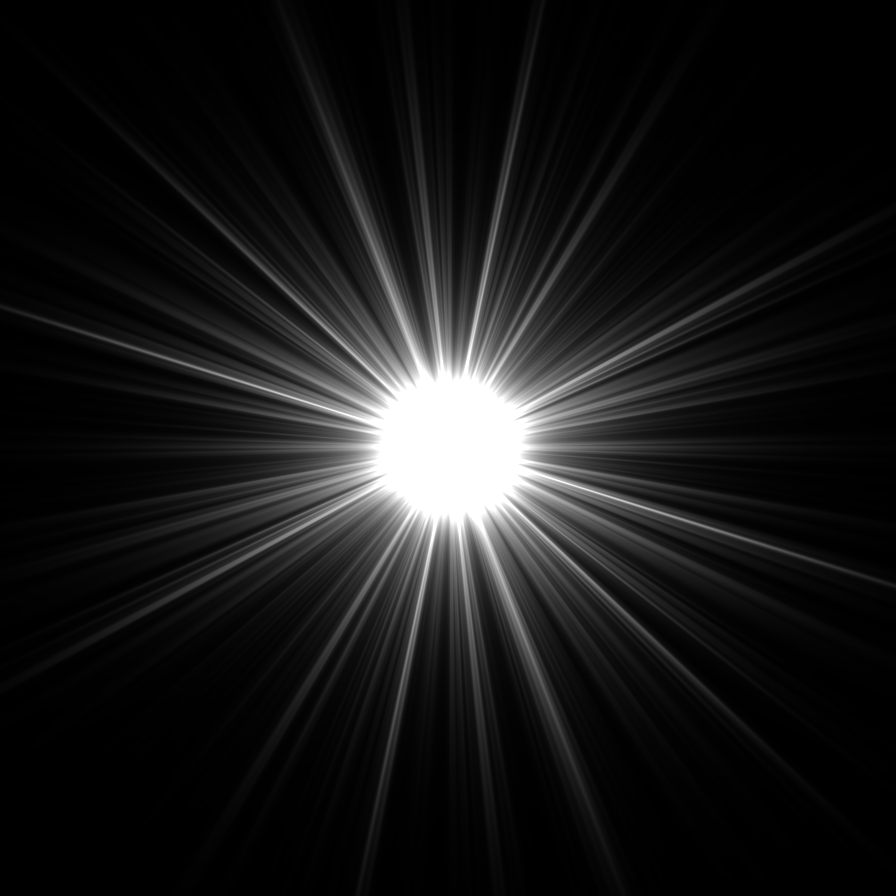
Give the GLSL for this background, as a WebGL 2 fragment shader.

```glsl
#version 300 es
precision highp float;
// A white starburst on black: a saturated core with fine rays running outward.
// Periodic angular noise and a few accented rays set how slowly the light decays.
// The pattern repeats every half turn, so each ray has an opposite partner.

uniform vec2 u_resolution;
out vec4 fragColor;

// Accented rays: angle in degrees, half width in degrees, strength (negative = gap)
const vec3 ACCENTS[16] = vec3[16](
    vec3(111.2, 1.3, 0.50), vec3(95.8, 1.5, 0.42), vec3(78.8, 1.2, 0.48),
    vec3(69.0, 1.5, 0.22), vec3(58.5, 2.2, 0.26), vec3(28.6, 1.1, 0.32),
    vec3(162.8, 0.8, 0.32), vec3(136.6, 1.2, 0.28), vec3(130.0, 1.0, 0.18),
    vec3(103.0, 2.2, -0.26), vec3(87.5, 1.8, -0.28), vec3(119.5, 2.5, -0.18),
    vec3(45.0, 6.0, -0.20), vec3(23.0, 1.0, -0.32), vec3(165.8, 1.0, -0.30),
    vec3(73.8, 1.5, -0.20));

float hash(float n) {
    return fract(sin(n * 12.9898) * 43758.5453);
}

// Smooth value noise with a whole number of cells per half turn
float angularNoise(float halfTurn, float cells, float seed) {
    float x = halfTurn * cells;
    float cell = floor(x);
    float blend = smoothstep(0.0, 1.0, x - cell);
    return mix(hash(mod(cell, cells) + seed),
               hash(mod(cell + 1.0, cells) + seed), blend) - 0.5;
}

// How far the light carries in a given direction
float rayStrength(float angle, float radius) {
    float halfTurn = fract(angle / 180.0);
    float fineDetail = smoothstep(0.04, 0.22, radius);
    float ray = 0.42 + 0.06 * cos(radians(2.0 * angle));
    ray += 0.34 * angularNoise(halfTurn, 48.0, 11.0);
    ray += 0.38 * angularNoise(halfTurn, 120.0, 211.0);
    ray += 0.30 * fineDetail * angularNoise(halfTurn, 290.0, 503.0);
    for (int i = 0; i < 16; i++) {
        // Shortest angular distance, wrapped to half a turn
        float offset = mod(angle - ACCENTS[i].x + 90.0, 180.0) - 90.0;
        float spread = offset / ACCENTS[i].y;
        ray += ACCENTS[i].z * exp(-spread * spread);
    }
    return clamp(ray, 0.0, 1.05);
}

void main() {
    vec2 p = (gl_FragCoord.xy - 0.5 * u_resolution) / min(u_resolution.x, u_resolution.y);
    p -= vec2(0.003, 0.001);
    float radius = length(p);
    float angle = degrees(atan(p.y, p.x + 1e-6));

    // Strong rays decay slowly, gaps decay fast
    float decay = mix(16.5, 5.2, rayStrength(angle, radius));
    float light = 2.0 * exp(-decay * radius);
    light *= 1.0 - smoothstep(0.3, 0.8, radius);

    // Saturated core with a soft rim
    float rim = radius / 0.073;
    light += 1.1 * exp(-rim * rim * rim);

    fragColor = vec4(vec3(clamp(light, 0.0, 1.0)), 1.0);
}
```
